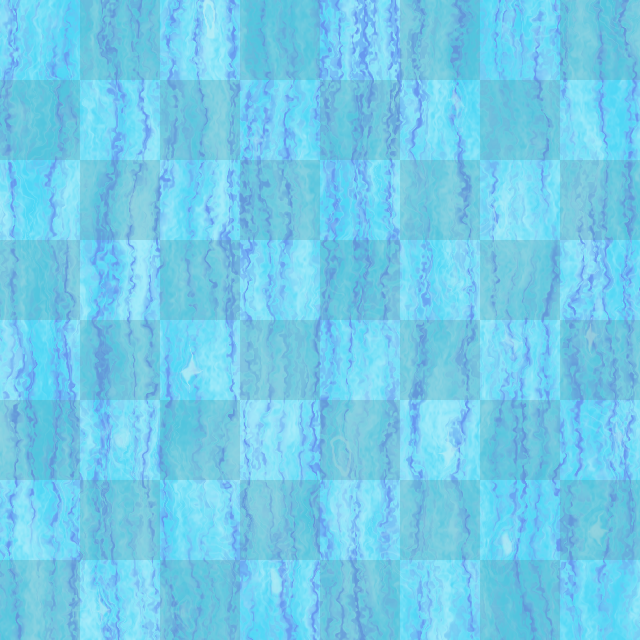
Write a WebGL 1 fragment shader that draws this pattern.

```glsl
precision highp float;
// Eight by eight checkerboard of pale and shaded squares over blue vertical wood grain.

uniform vec2 u_resolution;

float hash(vec2 p) {
  return fract(sin(dot(p, vec2(127.1, 311.7))) * 43758.5453);
}

float noise(vec2 p) {
  vec2 i = floor(p), f = fract(p);
  f = f * f * (3.0 - 2.0 * f);
  return mix(mix(hash(i), hash(i + vec2(1.0, 0.0)), f.x),
             mix(hash(i + vec2(0.0, 1.0)), hash(i + vec2(1.0, 1.0)), f.x), f.y);
}

float fbm(vec2 p) {
  float sum = 0.0, amp = 0.533;
  for (int i = 0; i < 4; i++) {
    sum += amp * noise(p);
    p = p * 2.03 + 17.3;
    amp *= 0.5;
  }
  return sum;
}

// Vertical veins, one wandering line per column and layer: x is the core, y the halo.
vec2 veins(vec2 p) {
  vec2 sum = vec2(0.0);
  for (int i = 0; i < 6; i++) {
    float layer = float(i) * 19.7;
    float x = p.x * (1.1 + 0.23 * float(i)) + layer;
    float id = floor(x);
    float bend = noise(vec2(id * 7.3 + layer, p.y * 0.9));
    float path = 0.2 + 0.35 * hash(vec2(id, layer)) + 0.25 * bend;
    float strength = smoothstep(0.35, 0.8, noise(vec2(id * 3.7 - layer, p.y * 0.5 + layer)));
    float dist = abs(x - id - path);
    sum += strength * vec2(1.0 - smoothstep(0.008, 0.045, dist),
                           1.0 - smoothstep(0.0, 0.19, dist));
  }
  return min(sum, 1.0);
}

// Sparse knots: x is the pale core, y the faint rings around it.
vec2 knots(vec2 p) {
  vec2 result = vec2(0.0), cell = floor(p);
  for (int j = -1; j <= 1; j++) {
    for (int i = -1; i <= 1; i++) {
      vec2 id = cell + vec2(float(i), float(j));
      float kind = hash(id + 5.3);
      float present = step(0.7, hash(id + 71.9));
      vec2 center = id + 0.2 + 0.6 * vec2(hash(id + 2.1), hash(id + 8.7));
      vec2 d = abs(p - center) * vec2(10.0, 4.5);
      float oval = length(d);
      float star = pow(sqrt(d.x) + sqrt(d.y), 2.0) * 0.6;
      float dist = kind < 0.4 ? star : oval * 1.2;
      float core = kind > 0.65 ? 1.0 - smoothstep(0.08, 0.25, abs(oval - 1.0))
                               : 1.0 - smoothstep(0.5, 1.05, dist);
      core *= 0.35 + 0.65 * hash(id + 33.0);
      float rings = smoothstep(0.1, 0.9, sin(oval * 8.0)) * (1.0 - smoothstep(1.0, 3.6, oval));
      result = max(result, present * vec2(core, rings));
    }
  }
  return result;
}

void main() {
  vec2 p = gl_FragCoord.xy / u_resolution * 8.0;

  // Bend the grain broadly, then roughen it into jagged steps.
  vec2 grain = p;
  grain.x += 0.35 * (fbm(p * vec2(0.9, 0.8)) - 0.5);
  grain.x += 0.16 * (fbm(p * vec2(5.0, 4.0) + 40.0) - 0.5);
  grain.x += 0.06 * (noise(p * vec2(14.0, 16.0) + 70.0) - 0.5);

  // Broad streaks, fine fibres and short granular dashes.
  float streak = fbm(grain * vec2(2.2, 0.4) + 9.0);
  float fibre = fbm(grain * vec2(13.0, 2.6) + 3.0);
  float fleck = 0.6 * noise(grain * vec2(30.0, 13.0) + 5.0)
              + 0.4 * noise(p * vec2(37.0, 24.0) + 90.0);
  float pale = smoothstep(0.27, 0.74, 0.5 * streak + 0.25 * fibre + 0.25 * fleck);
  vec3 color = mix(vec3(0.31, 0.84, 0.96), vec3(0.64, 0.92, 0.98), pale);

  // Speckled dull strands, then granular periwinkle veins.
  float strand = smoothstep(0.5, 0.66, fbm(grain * vec2(9.0, 1.2) + 27.0));
  color = mix(color, vec3(0.42, 0.74, 0.94), 0.55 * strand * smoothstep(0.35, 0.65, fleck));
  vec2 vein = veins(grain);
  float dash = smoothstep(0.4, 0.58, 0.7 * fleck + 0.3 * fibre);
  color = mix(color, vec3(0.40, 0.66, 0.95), 0.7 * vein.y * dash);
  color = mix(color, vec3(0.40, 0.58, 0.93), 0.85 * vein.x * (0.3 + 0.7 * dash));

  // Pale contour lines and knots.
  float contour = abs(fract(fbm(grain * vec2(1.8, 0.6) + 60.0) * 14.0) - 0.5);
  float patchy = smoothstep(0.45, 0.75, noise(p * 0.9 + 80.0));
  color = mix(color, vec3(0.69, 0.93, 0.98), 0.25 * patchy * smoothstep(0.3, 0.48, contour));
  vec2 knot = knots(p + 0.35 * (vec2(fbm(p * 2.5), fbm(p * 2.5 + 50.0)) - 0.5));
  color = mix(color, vec3(0.7, 0.94, 0.98), 0.22 * knot.y);
  color = mix(color, vec3(0.74, 0.93, 0.96), 0.75 * knot.x);

  // A translucent grey wash shades alternate squares.
  vec2 side = clamp(sin(3.14159 * p) * u_resolution / 12.566, -1.0, 1.0);
  float shaded = 0.5 + 0.5 * side.x * side.y;
  color = mix(color, vec3(0.35, 0.6, 0.65), 0.29 * shaded);

  gl_FragColor = vec4(color, 1.0);
}
```
